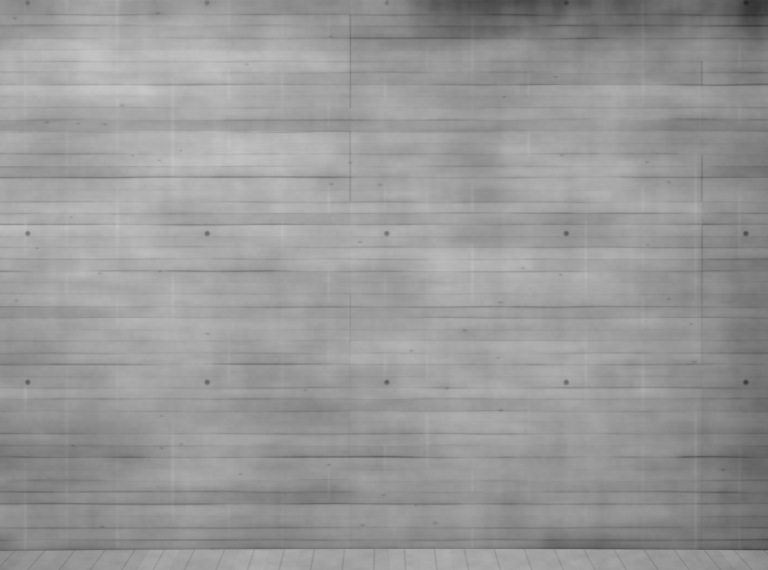
Write a Shadertoy shader that draws this texture.

```glsl
// Board-formed concrete wall with tie holes, top stains and a strip of paving.

float hash(vec2 p) {
    vec3 q = fract(vec3(p.xyx) * 0.1031);
    q += dot(q, q.yzx + 33.33);
    return fract((q.x + q.y) * q.z);
}

float noise(vec2 p) {
    vec2 i = floor(p), f = fract(p);
    f = f * f * (3.0 - 2.0 * f);
    return mix(mix(hash(i), hash(i + vec2(1, 0)), f.x),
               mix(hash(i + vec2(0, 1)), hash(i + vec2(1, 1)), f.x), f.y);
}

float fbm(vec2 p) {
    float sum = 0.0, amp = 0.5;
    for (int i = 0; i < 4; i++) {
        sum += amp * noise(p);
        p = p * 2.03 + 17.0;
        amp *= 0.5;
    }
    return sum / 0.9375;
}

// Soft line with a bell-shaped profile
float softLine(float d, float width) {
    return exp(-d * d / (width * width));
}

float wallTone(vec2 uv, float aspect, float px) {
    vec2 p = vec2(uv.x * aspect, uv.y);

    // Broad light: bright upper left, dim edges and foot
    float tone = 0.572 + 0.072 * smoothstep(0.02, 0.6, uv.y);
    vec2 glow = uv - vec2(0.12, 0.8);
    tone += 0.055 * exp(-dot(glow, glow) * 9.0);
    tone -= 0.11 * pow(abs(uv.x - 0.46) * 2.0, 4.0) * (1.1 - 0.4 * uv.y);
    tone -= 0.06 * exp(-(uv.y - 0.035) * 40.0);

    // Cloudy blotches, wood grain and vertical runs
    tone += 0.19 * (fbm(p * vec2(6.0, 10.0) + 3.0) - 0.5);
    tone += 0.09 * (fbm(p * vec2(7.0, 38.0)) - 0.5);
    tone += 0.075 * (noise(p * vec2(13.0, 2.0) + 5.0) - 0.5) * smoothstep(0.25, 0.9, uv.y);
    tone += 0.025 * (noise(p * vec2(55.0, 9.0)) - 0.5);
    tone += 0.016 * (noise(p * 130.0) - 0.5);

    // Courses of four narrow strips, shaded by strip and panel
    float y = (uv.y - 0.0335) / 0.02045, strip = floor(y);
    float panel = floor((uv.x + 0.002) / 0.458);
    tone += 0.03 * (hash(vec2(floor(y * 0.5), panel + 40.0)) - 0.5);
    tone += 0.025 * (hash(vec2(strip, 90.0)) - 0.5);
    float lowest = 1.0 - step(0.5, mod(strip, 4.0));
    tone -= 0.035 * lowest * smoothstep(0.2, 0.8, noise(vec2(uv.x * 8.0, strip))) - 0.004;

    // Seams: faint traces with darker, irregular stretches
    for (int k = -1; k < 2; k++) {
        float i = strip + float(k), kind = mod(i, 4.0);
        float strength = kind < 0.5 ? 0.1 : (kind < 1.5 ? 0.075 : (kind < 2.5 ? 0.06 : 0.02));
        strength *= 0.35 + 0.5 * hash(vec2(i, 21.0)) + 0.4 * hash(vec2(i, panel + 70.0));
        float wear = smoothstep(0.25, 0.8, fbm(vec2(uv.x * 12.0, i * 3.7)));
        float shift = 0.003 * (hash(vec2(i, 33.0)) - 0.5) + 0.0018 * (noise(vec2(uv.x * 14.0, i)) - 0.5);
        float d = (y - i) * 0.02045 + shift;
        tone -= strength * (0.2 + 1.1 * wear) * softLine(d, 0.0018);
        tone -= 0.25 * strength * wear * softLine(d - 0.003, 0.006);
    }

    // Butt joints at panel ends, on some boards only
    float jointX = (fract((uv.x + 0.002) / 0.458 + 0.5) - 0.5) * 0.458 * aspect;
    float jointOn = step(0.55, hash(vec2(floor(y * 0.5), floor(uv.x / 0.458 + 0.5) + 63.0)));
    tone -= (0.01 + 0.065 * jointOn * smoothstep(0.3, 0.6, uv.y)) * softLine(jointX, 0.0016);

    // Pale vertical lime traces
    float traceId = floor(uv.x / 0.0667 + 0.1);
    float traceX = (fract(uv.x / 0.0667 + 0.1) - 0.3 - 0.4 * hash(vec2(traceId, 3.0))) * 0.0667 * aspect;
    float traceFade = smoothstep(0.35, 0.9, noise(vec2(traceId * 5.3, uv.y * 20.0)));
    tone += 0.03 * traceFade * softLine(traceX, 0.003);

    // Dark damp stains along the top, heavier to the right
    float right = smoothstep(0.3, 0.75, uv.x);
    float damp = smoothstep(0.92 - 0.03 * noise(vec2(p.x * 25.0, 2.0)), 1.0, uv.y);
    tone -= damp * (0.1 + 0.2 * right) * (0.35 + 0.9 * fbm(p * vec2(18.0, 5.0)));
    tone -= 0.12 * smoothstep(0.82, 0.9, uv.y) * right * fbm(p * vec2(9.0, 14.0));

    // Tie holes: five across, rows at two heights and the top edge
    float column = clamp(floor((uv.x - 0.036) / 0.2338 + 0.5), 0.0, 4.0);
    for (int k = 0; k < 3; k++) {
        float holeY = k == 2 ? 0.995 : 0.329 + 0.261 * float(k);
        vec2 d = vec2((uv.x - 0.036 - column * 0.2338) * aspect, uv.y - holeY);
        float r = length(d);
        tone -= 0.03 * exp(-r * 110.0);
        float depth = k == 2 ? 0.09 : 0.2 + 9.0 * d.y;
        tone -= depth * (1.0 - smoothstep(0.003 - px, 0.0055 + px, r));
    }

    // Small pits
    vec2 cell = floor(p * 20.0);
    vec2 pit = fract(p * 20.0) - 0.25 - 0.5 * vec2(hash(cell), hash(cell + 31.0));
    float pitSize = 0.0015 + 0.0012 * hash(cell + 57.0);
    tone -= 0.08 * step(0.9, hash(cell + 11.0)) * softLine(length(pit * vec2(0.6, 1.0)) / 20.0, pitSize);
    return tone;
}

float pavingTone(vec2 uv, float ground, float aspect) {
    // Slabs whose joints fan out toward the viewer
    float depth = ground - uv.y;
    float slab = (0.5 + (uv.x - 0.5) / (1.0 + 1.5 * depth)) / 0.039;
    float tone = 0.645 + 0.04 * (hash(vec2(floor(slab), 5.0)) - 0.5);
    tone += 0.07 * (fbm(uv * vec2(60.0, 80.0)) - 0.5);
    tone -= 0.055 * softLine((fract(slab) - 0.5) * 0.039 * aspect, 0.0018);
    return tone - 0.1 * pow(abs(uv.x - 0.5) * 2.0, 3.0);
}

void mainImage(out vec4 fragColor, in vec2 fragCoord) {
    vec2 uv = fragCoord / iResolution.xy;
    float aspect = iResolution.x / iResolution.y, px = 0.8 / iResolution.y;
    float ground = 0.037 - 0.012 * pow(abs(uv.x - 0.55), 2.0);
    float wall = wallTone(uv, aspect, px) - 0.06 * softLine(uv.y - ground, 0.003);
    float tone = mix(pavingTone(uv, ground, aspect), wall, smoothstep(-px, px, uv.y - ground));
    fragColor = vec4(vec3(clamp(tone, 0.0, 1.0)), 1.0);
}
```
